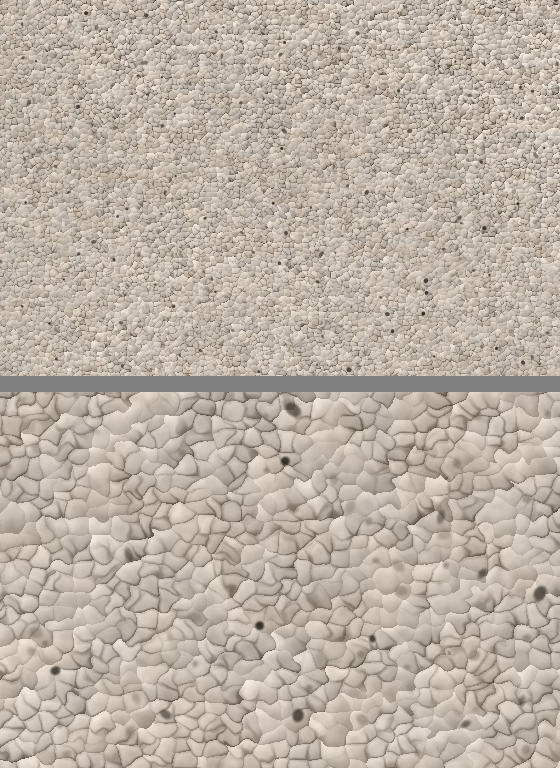
Top, the full canvas; bottom, a detail of the centre.
Give the GLSL for this texture, as a WebGL 2 fragment shader.

```glsl
#version 300 es
precision highp float;

uniform vec2 u_resolution;
out vec4 fragColor;

vec3 hash3(vec2 cell, float seed) {
    vec3 q = fract(vec3(cell.xyx + seed * 17.31) * vec3(0.1031, 0.1030, 0.0973));
    q += dot(q, q.yxz + 33.33);
    return fract((q.xxy + q.yzz) * q.zyx);
}

float valueNoise(vec2 p, float seed) {
    vec2 cell = floor(p);
    vec2 f = fract(p);
    f = f * f * (3.0 - 2.0 * f);
    float low = mix(hash3(cell, seed).x, hash3(cell + vec2(1.0, 0.0), seed).x, f.x);
    float high = mix(hash3(cell + vec2(0.0, 1.0), seed).x, hash3(cell + 1.0, seed).x, f.x);
    return mix(low, high, f.y);
}

float fractalNoise(vec2 p, float seed) {
    float sum = 0.0;
    float weight = 0.53;
    for (int octave = 0; octave < 4; octave++) {
        sum += weight * valueNoise(p, seed + float(octave));
        p = p * 2.03 + 5.7;
        weight *= 0.5;
    }
    return sum;
}

// Packed grains: xy = offset from the centre, z = gap to the neighbour, w = random tone
vec4 grains(vec2 p, float seed) {
    vec2 cell = floor(p);
    float nearest = 9.0;
    float second = 9.0;
    vec2 offset = vec2(0.0);
    float tone = 0.0;
    for (int y = -1; y <= 1; y++) {
        for (int x = -1; x <= 1; x++) {
            vec2 id = cell + vec2(x, y);
            vec3 random = hash3(id, seed);
            vec2 delta = p - id - 0.08 - 0.84 * random.xy;
            float d = length(delta);
            if (d < nearest) {
                second = nearest;
                nearest = d;
                offset = delta;
                tone = random.z;
            } else {
                second = min(second, d);
            }
        }
    }
    return vec4(offset, second - nearest, tone);
}

// Sparse irregular flecks, returned as coverage
float flecks(vec2 p, float density, float chance, float radius, float softness, float seed) {
    vec2 q = p * density;
    vec2 cell = floor(q);
    float coverage = 0.0;
    for (int y = -1; y <= 1; y++) {
        for (int x = -1; x <= 1; x++) {
            vec2 id = cell + vec2(x, y);
            vec3 place = hash3(id, seed);
            vec3 form = hash3(id, seed + 1.0);
            vec2 d = (q - id - place.xy) / density;
            float angle = 6.2832 * form.x;
            d = mat2(cos(angle), sin(angle), -sin(angle), cos(angle)) * d;
            d.x *= mix(0.55, 1.0, form.y);
            float size = radius * mix(0.55, 1.25, form.z * form.z);
            float shape = 1.0 - smoothstep(size - softness, size + softness, length(d));
            float strength = mix(0.5, 1.0, form.y);
            coverage = max(coverage, shape * strength * step(place.z, chance));
        }
    }
    return coverage;
}

vec3 stoneColour(float tone) {
    return vec3(tone, tone - 0.04, tone - 0.088);
}

void main() {
    vec2 p = gl_FragCoord.xy / u_resolution.y;
    float aspect = u_resolution.x / u_resolution.y;

    // Broad changes in relief and brightness
    float patches = fractalNoise(p * 3.5, 3.0);
    float relief = 0.82 + 0.3 * smoothstep(0.1, 1.0, p.y) * (0.5 + 0.5 * p.x / aspect)
                 + 0.3 * (patches - 0.5);

    // Slightly flattened grains with bent outlines
    vec2 bend = vec2(valueNoise(p * 95.0, 11.0), valueNoise(p * 95.0, 12.0)) - 0.5;
    vec4 grain = grains(p * vec2(66.0, 76.0) + 0.7 * bend, 5.0);

    // Light from the upper left, with broken dark grooves
    float slope = dot(grain.xy, normalize(vec2(-0.5, 0.85)));
    float groove = 1.0 - smoothstep(0.02, 0.34, grain.z);
    groove *= smoothstep(0.15, 0.75, valueNoise(p * 48.0, 21.0)) * (0.75 - 0.6 * slope);
    float grit = fractalNoise(p * 110.0, 31.0) - 0.5;

    float tone = 0.787 + 0.05 * (patches - 0.5);
    tone += relief * (0.13 * (grain.w - 0.5) + 0.18 * slope - 0.25 * groove + 0.12 * grit);
    vec3 colour = stoneColour(clamp(tone, 0.3, 0.96));
    colour += vec3(0.012, 0.0, -0.014) * (2.0 * valueNoise(p * 30.0, 41.0) - 1.0);

    // Faint brown-grey flecks, then small dark minerals
    float faint = flecks(p, 38.0, 0.2, 0.0042, 0.0022, 51.0);
    float dark = flecks(p, 22.0, 0.17, 0.0048, 0.0018, 61.0);
    colour = mix(colour, vec3(0.42, 0.37, 0.31), 0.55 * faint);
    colour = mix(colour, vec3(0.15, 0.13, 0.11), 0.9 * dark);

    fragColor = vec4(colour, 1.0);
}
```
